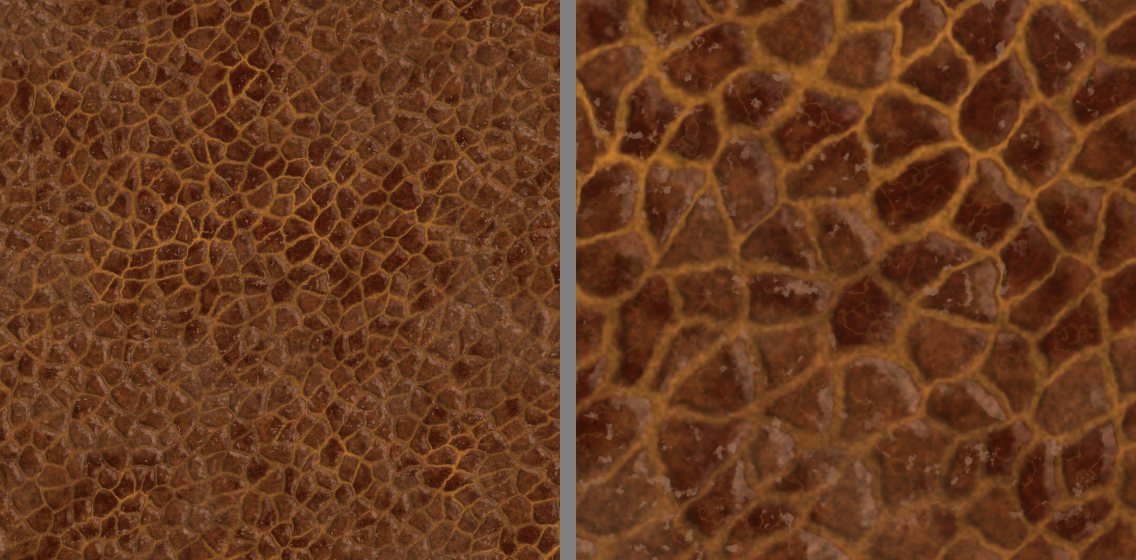
Left, the full canvas; right, a detail of the centre.
Write a Shadertoy shader that draws this texture.

```glsl
#define CELLS 25.0
#define STRETCH vec2(0.88, 1.12)
#define CREASE_WIDTH 0.12
#define SHEEN 0.85
#define GRAIN 0.36
#define ROUNDING 0.09
#define DARK vec3(0.275, 0.09, 0.038)
#define BROWN vec3(0.365, 0.18, 0.078)
#define TAN vec3(0.45, 0.27, 0.12)
#define HAZE vec3(0.42, 0.26, 0.165)
#define GLOSS vec3(0.58, 0.42, 0.33)
#define OCHRE vec3(0.63, 0.395, 0.15)

vec2 hash2(vec2 p) {
    vec3 q = fract(p.xyx * vec3(0.1031, 0.1030, 0.0973));
    q += dot(q, q.yzx + 33.33);
    return fract((q.xx + q.yz) * q.zy);
}

float noise(vec2 p) {
    vec2 i = floor(p), f = fract(p);
    f = f * f * (3.0 - 2.0 * f);
    float low = mix(hash2(i).x, hash2(i + vec2(1, 0)).x, f.x);
    float high = mix(hash2(i + vec2(0, 1)).x, hash2(i + vec2(1, 1)).x, f.x);
    return mix(low, high, f.y);
}

float fbm(vec2 p) {
    float sum = 0.0, amp = 0.533;
    for (int i = 0; i < 4; i++) {
        sum += amp * noise(p);
        p = mat2(1.6, 1.2, -1.2, 1.6) * p + 7.3;
        amp *= 0.5;
    }
    return sum;
}

// Bends the canvas, then stretches it along the rising diagonal
vec2 hideSpace(vec2 p) {
    p += 0.07 * (vec2(fbm(p * 4.0), fbm(p * 4.0 + 31.7)) - 0.5);
    p += 0.013 * (vec2(fbm(p * 55.0), fbm(p * 55.0 + 17.1)) - 0.5);
    return vec2(p.x + p.y, p.y - p.x) * 0.7071 * STRETCH * CELLS + 40.0;
}

float smoothMin(float a, float b, float k) {
    float h = max(k - abs(a - b), 0.0) / k;
    return min(a, b) - 0.25 * h * h * k;
}

// x: rounded distance to the cell border, y: random value of the cell
vec2 pebbles(vec2 p) {
    vec2 home = floor(p), f = fract(p), nearCell = vec2(0), nearest = vec2(0);
    float best = 9.0;
    for (int y = -1; y <= 1; y++)
    for (int x = -1; x <= 1; x++) {
        vec2 cell = vec2(x, y);
        vec2 toSeed = cell + 0.8 * hash2(home + cell) - f;
        float d = dot(toSeed, toSeed);
        if (d < best) { best = d; nearest = toSeed; nearCell = cell; }
    }
    float border = 9.0;
    for (int y = -2; y <= 2; y++)
    for (int x = -2; x <= 2; x++) {
        vec2 cell = nearCell + vec2(x, y);
        vec2 toSeed = cell + 0.8 * hash2(home + cell) - f;
        vec2 gap = toSeed - nearest;
        if (dot(gap, gap) > 0.0001)
            border = smoothMin(border, dot(0.5 * (nearest + toSeed), normalize(gap)), ROUNDING);
    }
    return vec2(max(border, 0.0), hash2(home + nearCell + 5.5).y);
}

float height(float border) {
    return smoothstep(-0.05, 0.3, border);
}

void mainImage(out vec4 fragColor, in vec2 fragCoord) {
    vec2 p = fragCoord / min(iResolution.x, iResolution.y);
    vec2 cell = pebbles(hideSpace(p));
    float border = cell.x;
    float relief = height(border) - height(pebbles(hideSpace(p + vec2(0.005, 0.003))).x);

    // Broad patches of wear and fine surface texture
    float wear = smoothstep(0.32, 0.66, fbm(p * 3.2 + 3.0) + 0.14 * (p.x - 0.5));
    float mottle = fbm(p * 45.0);
    float fine = fbm(p * mat2(0.8, 0.6, -0.6, 0.8) * 170.0);
    float web = 1.0 - abs(2.0 * fbm(p * 80.0 + 9.0) - 1.0);

    // Pebble tops with a web of thin wrinkles
    float tone = mottle + 0.3 * (cell.y - 0.5) + 0.25 * (0.5 - wear);
    vec3 col = mix(DARK, BROWN, smoothstep(0.28, 0.6, tone));
    col = mix(col, HAZE, (0.65 - 0.45 * wear) * smoothstep(0.42, 0.68, fbm(p * 14.0 + 21.0)));
    col = mix(col, TAN, 0.6 * smoothstep(0.86, 1.0, web) * noise(p * 28.0));

    // Sloping rims, lit from the upper right in broken patches
    float rim = 1.0 - smoothstep(0.03, 0.2, border + 0.12 * (fine - 0.5));
    col = mix(col, mix(HAZE, TAN, wear), 0.45 * rim);
    float lit = smoothstep(0.05, 0.5, relief + 0.45 * (fine - 0.5));
    lit *= smoothstep(0.25, 0.65, noise(p * 38.0 + 4.0));
    col = mix(col, GLOSS, SHEEN * lit * (0.8 - 0.3 * wear));
    col *= 1.0 - 0.25 * smoothstep(0.08, 0.5, -relief);

    // Ochre creases, strong in some places and rubbed away in others
    float width = CREASE_WIDTH * (0.55 + 0.8 * noise(p * 24.0 + 2.0));
    float crease = 1.0 - smoothstep(0.1 * width, width, border + 0.08 * (fine - 0.5));
    float strength = mix(0.45, 1.0, wear) * (0.5 + 0.7 * noise(p * 16.0 + 8.0));
    col = mix(col, OCHRE, crease * min(strength, 1.0));

    // Pores, grain and small bright specks
    float grain = 1.3 * (fine - 0.5) + 0.6 * (noise(p * 400.0 + 3.0) - 0.5);
    col *= 1.0 + GRAIN * grain + 0.25 * (mottle - 0.5);
    float speck = smoothstep(0.64, 0.8, fbm(p * 150.0 + 13.0));
    col = mix(col, GLOSS, 0.7 * speck * smoothstep(0.3, 0.65, noise(p * 18.0 + 6.0)));
    fragColor = vec4(col, 1.0);
}
```
